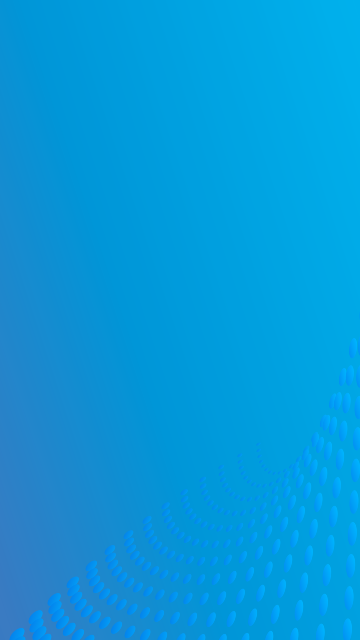
A WebGL 2 fragment shader for this background:

```glsl
#version 300 es
precision highp float;
// Blue slanted gradient with a curved mesh of shaded oval dots at the lower right.

#define ROWS 15
#define COLUMNS 20
#define SLANT 0.33
#define FOLD 0.055
#define LEFT_RATIO 0.52
#define RIGHT_RATIO 0.38
#define STREAK 0.0009

uniform vec2 u_resolution;
out vec4 fragColor;

const vec3 VIOLET = vec3(0.225, 0.48, 0.76);
const vec3 AZURE = vec3(0.0, 0.587, 0.845);
const vec3 CYAN = vec3(0.0, 0.692, 0.925);
const vec3 DOT_DEEP = vec3(0.01, 0.51, 0.93);
const vec3 DOT_BRIGHT = vec3(0.0, 0.71, 1.0);

// Two-part gradient across slanted bands, with faint streaks along them.
vec3 backdrop(vec2 p, float height) {
    float s = p.x - SLANT * (height - p.y) - FOLD;
    vec3 color = s < 0.0 ? mix(AZURE, VIOLET, min(-s / 0.6, 1.0))
                         : mix(AZURE, CYAN, min(s / 0.91, 1.0));
    float streaks = sin(s * 47.0) + 0.6 * sin(s * 83.0 + 1.3) + 0.4 * sin(s * 151.0);
    return color + STREAK * streaks;
}

// Point of the mesh: a cubic curve whose control points slide with the row.
vec2 meshPoint(float row, float t) {
    vec2 a = vec2(0.718 - 0.0516 * row, 0.544 - row * (0.0301 + 0.00083 * row));
    vec2 b = a - vec2(0.002, 0.132 + 0.0035 * row);
    vec2 c = vec2(0.868 - 0.0255 * row, 0.366 - row * (0.0278 + 0.0014 * row));
    vec2 d = vec2(1.042, 1.014 - 0.0972 * row);
    float k = 1.0 - t;
    return k * k * k * a + 3.0 * k * t * (k * b + t * c) + t * t * t * d;
}

// Approximate signed distance to an ellipse with the given radii.
float ellipse(vec2 q, vec2 radii) {
    float k = length(q / radii);
    return k * (k - 1.0) / max(length(q / (radii * radii)), 0.001);
}

void main() {
    vec2 p = gl_FragCoord.xy / u_resolution.x;
    float pixel = 1.0 / u_resolution.x;
    vec3 color = backdrop(p, u_resolution.y / u_resolution.x);

    // Ovals point along the mesh columns and grow towards the right.
    if (p.y < 1.05) {
        for (int i = 0; i < ROWS; i++) {
            for (int j = 0; j < COLUMNS; j++) {
                float row = float(i);
                float u = float(j) / float(COLUMNS - 1);
                float t = u * mix(0.85, 1.0, u);
                vec2 center = meshPoint(row, t);
                vec2 offset = p - center;
                if (dot(offset, offset) > 0.0025) continue;

                vec2 along = center - meshPoint(row + 1.0, t);
                float stepSize = length(along);
                along /= stepSize;
                float near = smoothstep(0.35, 0.85, t);
                float size = stepSize * mix(0.11 + 0.019 * row, 0.37, near);
                vec2 q = vec2(dot(offset, along), dot(offset, vec2(along.y, -along.x)));
                vec2 radii = size * vec2(1.0, mix(LEFT_RATIO, RIGHT_RATIO, near));

                float cover = 1.0 - smoothstep(-0.5 * pixel, 0.5 * pixel, ellipse(q, radii));
                float light = clamp(0.5 + 0.35 * q.x / radii.x + 0.35 * q.y / radii.y, 0.0, 1.0);
                vec3 oval = mix(DOT_DEEP, DOT_BRIGHT, mix(0.55 * light, 0.3 + 0.7 * light, near));
                float opacity = mix(0.65 + 0.03 * row, 0.97, near);
                color = mix(color, oval, cover * min(opacity, 0.97));
            }
        }
    }
    fragColor = vec4(color, 1.0);
}
```
